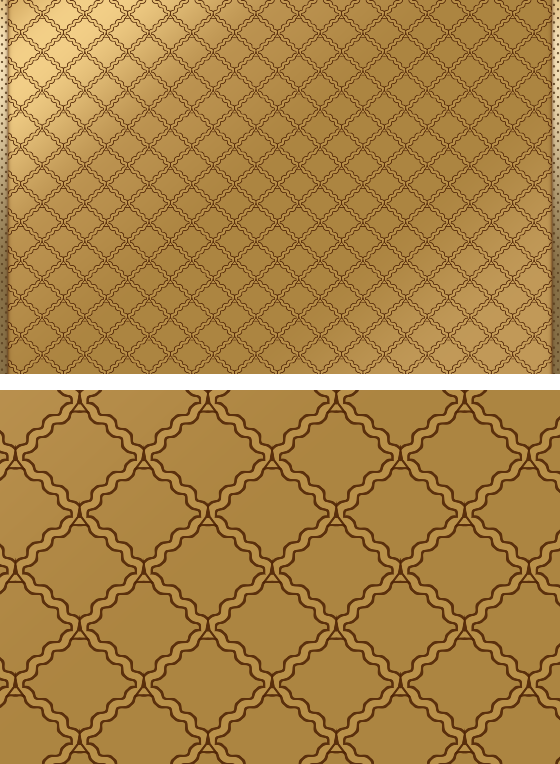
Top, the full canvas; bottom, a detail of the centre.
Give the GLSL for this pattern, as a WebGL 2 fragment shader.

```glsl
#version 300 es
precision highp float;
// Gold panel with a staggered lattice of scalloped arches and dotted side strips.

uniform vec2 u_resolution;
out vec4 outColor;

// Lengths are fractions of the canvas height.
const float PI = 3.14159265;
const vec2 HALF_CELL = vec2(0.1144, 0.1012) * 0.5;
const vec2 LATTICE_SHIFT = vec2(-0.007, 0.502);
const float LOBES = 4.0;
const float LOBE_DEPTH = 0.0021;
const float ARCH_BULGE = 0.0046;
const float BAND_HALF = 0.0043;
const float LINE_HALF = 0.0012;
const float SPIKE_TOP = 0.0145;
const float SPIKE_HALF = 0.0026;
const float STRIP_WIDTH = 0.0215;
const float SHADOW_WIDTH = 0.007;
const float DOT_PITCH = 0.0235;
const float DOT_RADIUS = 0.0032;

const vec3 LINE_COLOR = vec3(0.31, 0.14, 0.02);
const vec3 GLINT = vec3(0.88, 0.71, 0.40);
const vec3 GOLD_BRIGHT = vec3(0.95, 0.81, 0.53);
const vec3 GOLD_CORNER = vec3(0.84, 0.68, 0.40);
const vec3 GOLD_MID = vec3(0.73, 0.57, 0.31);
const vec3 GOLD_DEEP = vec3(0.675, 0.52, 0.255);
const vec3 GOLD_WARM = vec3(0.755, 0.60, 0.345);
const vec3 STRIP_CREAM = vec3(0.96, 0.88, 0.72);
const vec3 STRIP_DARK = vec3(0.53, 0.44, 0.28);
const vec3 DOT_COLOR = vec3(0.36, 0.26, 0.13);

float coverage(float d, float px) {
  return 1.0 - smoothstep(-0.5 * px, 0.5 * px, d);
}

float segmentDistance(vec2 p, vec2 a, vec2 b) {
  vec2 ab = b - a;
  return length(p - a - ab * clamp(dot(p - a, ab) / dot(ab, ab), 0.0, 1.0));
}

// Distance to the wavy centre line of one diagonal family.
float scallopDistance(vec2 cell) {
  float unit = 2.0 / length(1.0 / HALF_CELL);
  float along = fract(0.5 * (cell.x - cell.y));
  float across = 0.5 * (cell.x + cell.y);
  across = (across - round(across)) * unit;
  float phase = 2.0 * PI * LOBES * along;
  float wave = ARCH_BULGE * sin(PI * along) - LOBE_DEPTH * cos(phase);
  float slope = (PI * ARCH_BULGE * cos(PI * along)
    + 2.0 * PI * LOBES * LOBE_DEPTH * sin(phase)) / unit;
  return abs(across - wave) / sqrt(1.0 + slope * slope);
}

// Pointed tip and two short legs at each lattice node.
float nodeDistance(vec2 cell) {
  vec2 diagonal = 0.5 * vec2(cell.x + cell.y, cell.x - cell.y);
  diagonal -= round(diagonal);
  vec2 p = vec2(diagonal.x + diagonal.y, diagonal.x - diagonal.y) * HALF_CELL;
  p.x = abs(p.x);
  float rise = clamp(1.0 - p.y / SPIKE_TOP, 0.0, 1.0);
  float spike = max(p.x - SPIKE_HALF * rise, max(p.y - SPIKE_TOP, -p.y));
  float leg = segmentDistance(p, vec2(0.0, 0.003), vec2(0.0075, -0.007));
  return min(spike, leg - LINE_HALF * 0.8);
}

// Diagonal sheen, measured from the upper left corner.
vec3 goldSheen(vec2 fromTopLeft) {
  float g = fromTopLeft.x + 1.1 * fromTopLeft.y;
  vec3 color = mix(GOLD_CORNER, GOLD_BRIGHT, smoothstep(0.0, 0.22, g));
  color = mix(color, GOLD_MID, smoothstep(0.28, 0.80, g));
  color = mix(color, GOLD_DEEP, smoothstep(0.75, 1.25, g));
  return mix(color, GOLD_WARM, smoothstep(1.7, 2.25, g));
}

// Cream to bronze strip with two staggered columns of dots.
vec3 sideStrip(float edge, float y, float px) {
  vec3 color = mix(STRIP_DARK, STRIP_CREAM, smoothstep(0.22, 0.85, y));
  color = mix(color, GOLD_CORNER, 0.5 * smoothstep(0.88, 1.0, y));
  float column = step(0.5 * STRIP_WIDTH, edge);
  vec2 p = vec2(edge - STRIP_WIDTH * (0.25 + 0.5 * column),
    (fract(y / DOT_PITCH + 0.5 * column) - 0.5) * DOT_PITCH);
  return mix(color, DOT_COLOR, 0.85 * coverage(length(p) - DOT_RADIUS, px));
}

void main() {
  float px = 1.0 / u_resolution.y;
  vec2 p = gl_FragCoord.xy * px;
  float width = u_resolution.x * px;
  vec3 color = goldSheen(vec2(p.x, 1.0 - p.y));

  // Double outline around the merged diagonal bands.
  vec2 cell = (p - vec2(0.5 * width, 0.0) - LATTICE_SHIFT) / HALF_CELL;
  float band = min(scallopDistance(cell), scallopDistance(cell * vec2(-1.0, 1.0)));
  float outline = abs(band - BAND_HALF) - LINE_HALF;
  color = mix(color, GLINT, 0.25 * coverage(band - BAND_HALF, px));
  color = mix(color, LINE_COLOR, 0.88 * coverage(outline, px));
  color = mix(color, LINE_COLOR, 0.9 * coverage(nodeDistance(cell), px));

  // Side strips and the shadow they cast.
  float edge = min(p.x, width - p.x);
  float shadow = exp(-abs(edge - STRIP_WIDTH) / SHADOW_WIDTH * 2.0);
  color = mix(color, sideStrip(edge, p.y, px), coverage(edge - STRIP_WIDTH, px));
  color = mix(color, LINE_COLOR, 0.6 * shadow);

  outColor = vec4(color, 1.0);
}
```
